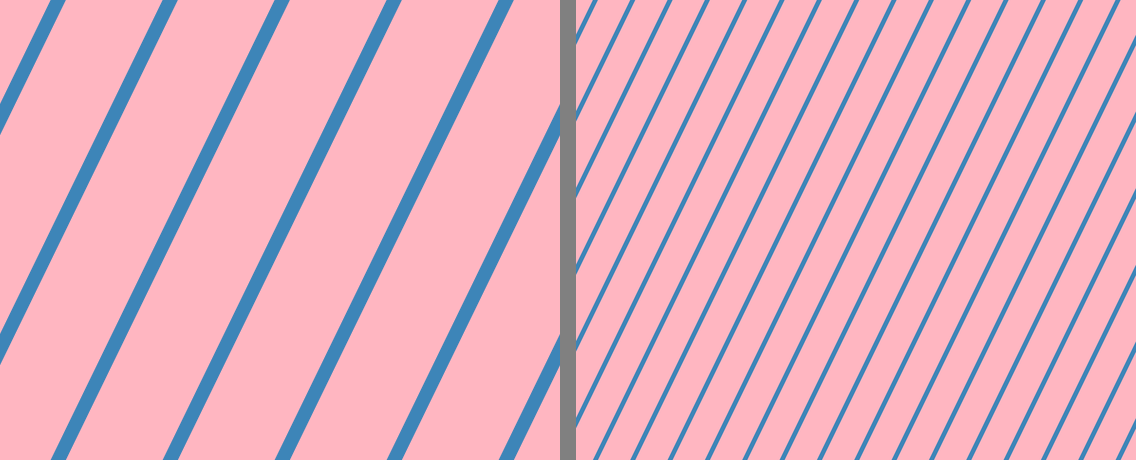
Left: one tile. Right: repeated 3 by 3.
Write a Shadertoy shader that draws this pattern.

```glsl
// Steel-blue diagonal pinstripes, widely spaced on a light pink ground.

// Coverage of a stripe centred at phase 0.52 of each repeat, softened over one pixel
float stripe(float phase, float halfWidth, float pixel) {
    float dist = abs(fract(phase - 0.52 + 0.5) - 0.5) - halfWidth;
    return clamp(0.5 - dist / pixel, 0.0, 1.0);
}

void mainImage(out vec4 fragColor, in vec2 fragCoord) {
    vec2 uv = fragCoord / iResolution.xy;

    // Whole repeats on both axes keep the tile seamless; the minus leans stripes right
    vec2 repeats = vec2(5.0, -2.0);
    float phase = dot(uv, repeats);
    float pixel = length(repeats / iResolution.xy);

    vec3 pink = vec3(1.0, 0.714, 0.757);
    vec3 blue = vec3(0.24, 0.52, 0.722);
    fragColor = vec4(mix(pink, blue, stripe(phase, 0.068, pixel)), 1.0);
}
```
